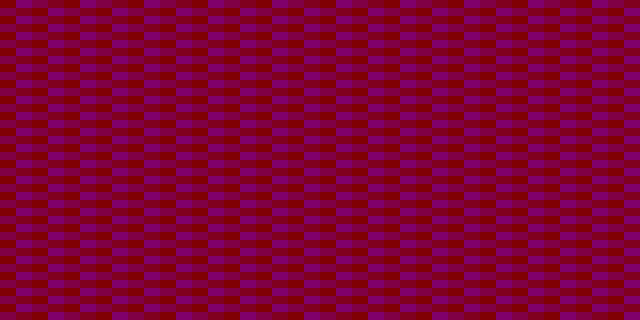
A Shadertoy shader for this pattern:

```glsl
// Staggered bricks on a 40 by 40 grid: each row steps from purple down to
// dark red over four cells, and every other row is shifted by two cells.
// Cell edges are box filtered over one pixel; whole repeats make it tile.

const vec2 GRID = vec2(40.0);      // cells across and down
const float STEPS = 4.0;           // cells in one colour run
const float ROW_SHIFT = 2.0;       // cells of offset per row
const float RUN_START = 1.0;       // phase of the run at the lower left
const float RED = 0.5;
const float BLUE_LEVELS[4] = float[4](0.42, 0.27, 0.12, 0.015);

// Flat colour of one grid cell, wrapping at the canvas borders
vec3 cellColor(vec2 cell, vec2 grid) {
    vec2 id = mod(cell, grid);
    float level = mod(id.x + ROW_SHIFT * id.y + RUN_START, STEPS);
    return vec3(RED, 0.0, BLUE_LEVELS[int(level + 0.5) % 4]);
}

// Pixel coverage beyond the nearest cell edge, per axis
vec2 edgeCoverage(vec2 p, vec2 edge, vec2 pixel) {
    return clamp((p - edge) / pixel + 0.5, 0.0, 1.0);
}

// Blend of the four cells that meet at the nearest grid corner
vec3 brickPattern(vec2 p, vec2 grid, vec2 pixel) {
    vec2 corner = floor(p + 0.5);
    vec2 cover = edgeCoverage(p, corner, pixel);
    vec3 below = mix(cellColor(corner + vec2(-1.0, -1.0), grid),
                     cellColor(corner + vec2(0.0, -1.0), grid), cover.x);
    vec3 above = mix(cellColor(corner + vec2(-1.0, 0.0), grid),
                     cellColor(corner, grid), cover.x);
    return mix(below, above, cover.y);
}

void mainImage(out vec4 fragColor, in vec2 fragCoord) {
    vec2 pixel = GRID / iResolution.xy;   // pixel size in cells
    fragColor = vec4(brickPattern(fragCoord * pixel, GRID, pixel), 1.0);
}
```
